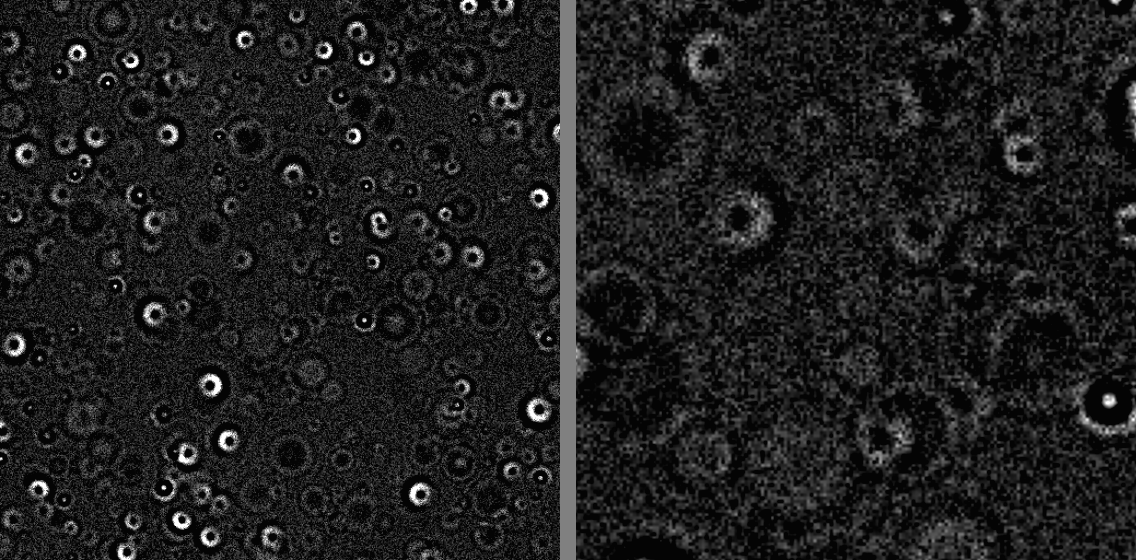
Left, the full canvas; right, a detail of the centre.
This texture is drawn by a Shadertoy shader. Its source:

```glsl
// Grainy dark field of scattered diffraction spots, rings and faint fringes.

// Integer hash (PCG style): three uniform values per cell and layer
vec3 hash3(vec2 cell, int layer) {
    uvec3 v = uvec3(ivec3(ivec2(cell), layer)) * 1664525u + 1013904223u;
    v.x += v.y * v.z; v.y += v.z * v.x; v.z += v.x * v.y;
    v ^= v >> 16u;
    v.x += v.y * v.z; v.y += v.z * v.x; v.z += v.x * v.y;
    return vec3(v >> 8u) / 16777216.0;
}

// Sum of three uniforms, close to a unit normal
float gauss(vec2 cell, int layer) {
    return 2.0 * (dot(hash3(cell, layer), vec3(1.0)) - 1.5);
}

// Smoothly interpolated normal noise
float gaussNoise(vec2 p, int layer) {
    vec2 cell = floor(p), f = smoothstep(0.0, 1.0, fract(p));
    float low = mix(gauss(cell, layer), gauss(cell + vec2(1, 0), layer), f.x);
    float high = mix(gauss(cell + vec2(0, 1), layer), gauss(cell + vec2(1, 1), layer), f.x);
    return mix(low, high, f.y);
}

// Compact particles: bright dots or dark-centred rings, often lit from one side
float particles(vec2 uv, float grid, int layer) {
    float sum = 0.0;
    for (int j = -1; j <= 1; j++)
    for (int i = -1; i <= 1; i++) {
        vec2 cell = floor(uv * grid) + vec2(i, j);
        vec3 place = hash3(cell, layer), look = hash3(cell, layer + 1);
        float density = 0.5 + 0.22 * gaussNoise(cell * 0.3, layer + 2);
        if (place.z > density) continue;

        vec2 offset = uv - (cell + place.xy) / grid;
        bool isDot = look.x < 0.3;
        float size = isDot ? mix(0.007, 0.011, look.y) : mix(0.009, 0.016, look.y);
        float q = length(offset) / size;
        float angle = 6.2832 * fract(look.x * 17.0);
        float side = dot(offset / size, vec2(cos(angle), sin(angle)));
        float shade = clamp(1.0 + 0.6 * side, 0.15, 1.9);
        float wave = cos(3.1416 * q) * (isDot ? 1.0 : -1.0);
        float strength = 0.12 + 1.1 * pow(look.z, 4.0);
        sum += strength * shade * wave * exp(-0.38 * q * q);
    }
    return sum;
}

// Wide out-of-focus fringes that tighten outwards
float fringes(vec2 uv, float grid, int layer) {
    float sum = 0.0;
    for (int j = -1; j <= 1; j++)
    for (int i = -1; i <= 1; i++) {
        vec2 cell = floor(uv * grid) + vec2(i, j);
        vec3 place = hash3(cell, layer), look = hash3(cell, layer + 1);
        float q = length(uv - (cell + place.xy) / grid) / mix(0.03, 0.06, look.x);
        float wave = cos(mix(8.0, 16.0, place.z) * q * q + 6.2832 * look.y);
        sum += mix(0.04, 0.18, look.z * look.z) * wave * exp(-1.6 * q * q);
    }
    return sum;
}

void mainImage(out vec4 fragColor, in vec2 fragCoord) {
    vec2 uv = fragCoord / iResolution.y;

    // Interfering light from all particles
    float field = particles(uv, 22.0, 10) + fringes(uv, 9.0, 20) + fringes(uv + 0.37, 11.0, 30);

    // Fine sensor grain, stronger where there is light
    float grain = gaussNoise(uv * 512.0 - 0.5, 40);
    float background = 0.095 + 0.01 * gaussNoise(uv * 6.0, 50);
    float grainStrength = 0.112 + 0.2 * clamp(field, 0.0, 0.5);

    float light = background + field + grainStrength * grain;
    fragColor = vec4(vec3(clamp(light, 0.015, 1.0)), 1.0);
}
```
